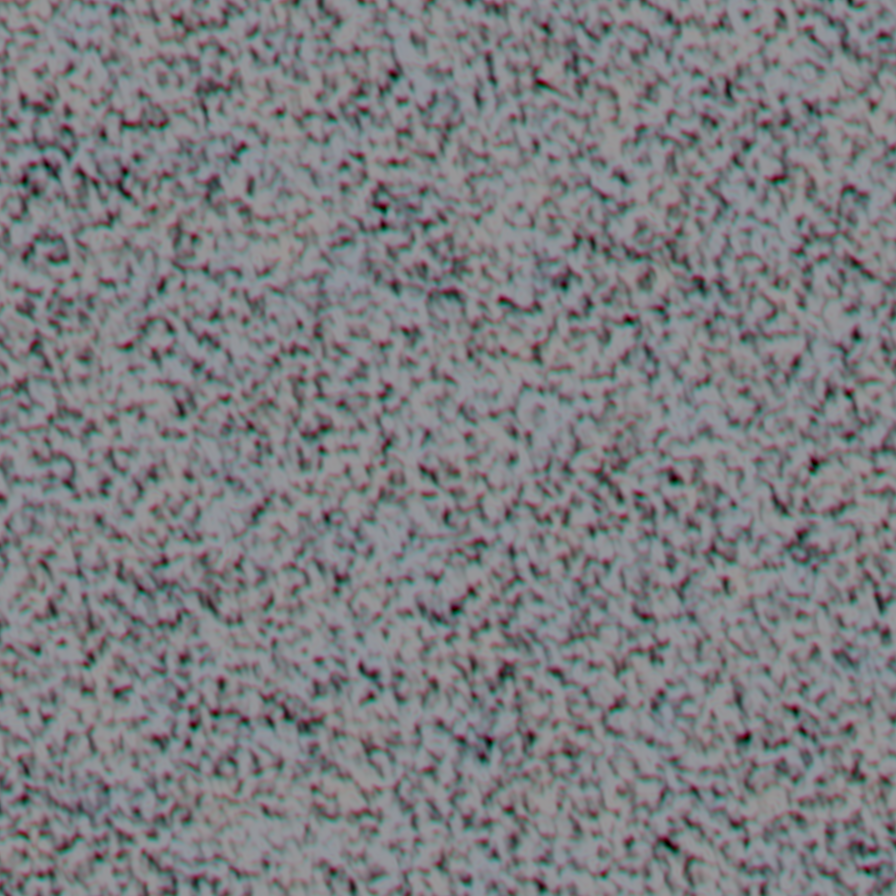
Write a Shadertoy shader that draws this texture.

```glsl
vec2 randomGradient(vec2 cell) {
    vec3 q = fract(cell.xyx * vec3(0.1031, 0.1030, 0.0973));
    q += dot(q, q.yzx + 33.33);
    float angle = 6.2832 * fract((q.x + q.y) * q.z);
    return vec2(cos(angle), sin(angle));
}

float gradientNoise(vec2 p) {
    vec2 cell = floor(p), f = fract(p);
    vec2 u = f * f * f * (f * (f * 6.0 - 15.0) + 10.0);
    vec2 e = vec2(0.0, 1.0);
    float a = dot(randomGradient(cell), f);
    float b = dot(randomGradient(cell + e.yx), f - e.yx);
    float c = dot(randomGradient(cell + e.xy), f - e.xy);
    float d = dot(randomGradient(cell + e.yy), f - e.yy);
    return mix(mix(a, b, u.x), mix(c, d, u.x), u.y);
}

// Rounded grains with darker pits between them
float grainTone(vec2 p) {
    p += 0.004 * vec2(gradientNoise(p * 31.0 + 7.0), gradientNoise(p * 31.0 + 59.0));
    mat2 turn = mat2(0.8, 0.6, -0.6, 0.8);
    vec2 slanted = turn * p * vec2(1.0, 1.1);
    float h = 0.95 * gradientNoise(slanted * 58.0 + 13.0);
    h += 0.62 * gradientNoise(turn * slanted * 104.0 + 41.0);
    h += 0.36 * gradientNoise(p * 27.0 + 5.0);
    h += 0.22 * gradientNoise(p * 8.0 + 71.0);
    return 0.31 * h - 0.32 * h * h;
}

void mainImage(out vec4 fragColor, in vec2 fragCoord) {
    vec2 uv = fragCoord / iResolution.y;

    // Colour fringes: red, green and blue sample shifted grains
    vec2 fringe = vec2(0.0012, -0.0046);
    vec3 grain = vec3(grainTone(uv + 0.5 * -fringe),
                      grainTone(uv + 0.5 * fringe),
                      grainTone(uv + 0.18 * fringe));

    // Broad, faint warm and cool stains
    float stain = gradientNoise(uv * 14.0 + 23.0) + 0.6 * gradientNoise(uv * 37.0 + 90.0);
    vec3 warmth = vec3(0.030, 0.002, -0.026) * stain;

    vec3 stoneGrey = vec3(0.513, 0.516, 0.530);
    fragColor = vec4(clamp(stoneGrey + grain + warmth, 0.0, 1.0), 1.0);
}
```
